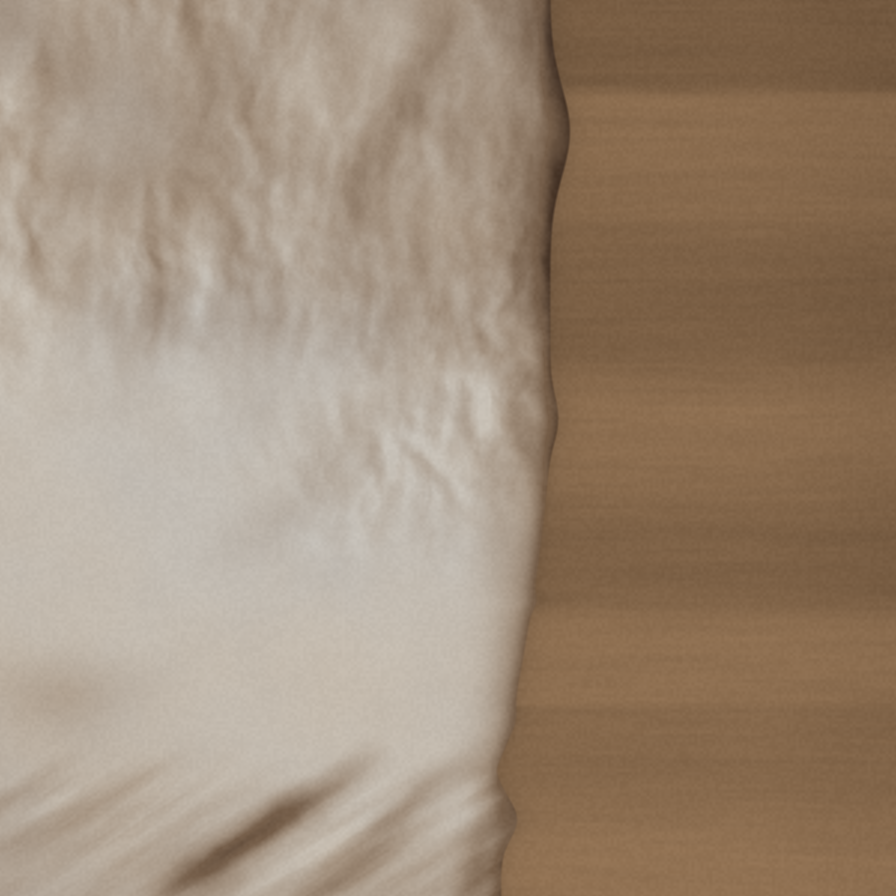
This texture is drawn by a Shadertoy shader. Its source:

```glsl
const vec3 WOOD_DARK = vec3(0.43, 0.33, 0.235);
const vec3 WOOD_LIGHT = vec3(0.58, 0.455, 0.332);
const vec3 CLOTH_DEEP = vec3(0.26, 0.19, 0.14);
const vec3 CLOTH_SHADE = vec3(0.46, 0.37, 0.29);
const vec3 CLOTH_MID = vec3(0.63, 0.56, 0.49);
const vec3 CLOTH_LIGHT = vec3(0.77, 0.737, 0.692);
const vec3 WARMTH = vec3(0.02, 0.0, -0.025);
const float GRAIN = 0.026;
const float WRINKLE = 0.34;

float hash(vec2 p) {
    vec3 q = fract(vec3(p.xyx) * 0.1031);
    q += dot(q, q.yzx + 33.33);
    return fract((q.x + q.y) * q.z);
}
float noise(vec2 p) {
    vec2 i = floor(p), f = fract(p);
    f = f * f * (3.0 - 2.0 * f);
    return mix(mix(hash(i), hash(i + vec2(1, 0)), f.x),
               mix(hash(i + vec2(0, 1)), hash(i + vec2(1, 1)), f.x), f.y);
}
float fbm(vec2 p) {
    float sum = 0.0, amp = 0.5;
    for (int i = 0; i < 4; i++, amp *= 0.5) {
        sum += amp * noise(p);
        p = mat2(1.6, 1.2, -1.2, 1.6) * p + 7.3;
    }
    return sum;
}
float bump(float x, float center, float width) {
    float d = (x - center) / width;
    return exp(-d * d);
}
float blob(vec2 p, vec2 center, vec2 size) {
    vec2 d = (p - center) / size;
    return exp(-dot(d, d));
}
// Soft stroke between two ends that fades at both
float fold(vec2 p, vec4 ends, float width) {
    vec2 ab = ends.zw - ends.xy, ap = p - ends.xy;
    float h = clamp(dot(ap, ab) / dot(ab, ab), 0.0, 1.0);
    return 4.0 * h * (1.0 - h) * bump(length(ap - ab * h), 0.0, width);
}
// Slanted light: difference of two nearby heights
float relief(vec2 p, vec2 scale, vec2 shift) {
    return fbm(p * scale) - fbm((p + shift) * scale);
}
// Cloth outline without bulges; t runs down from the top
float hemLine(float t) {
    return 0.614 - 0.055 * pow(clamp((t - 0.48) / 0.38, 0.0, 1.0), 1.5);
}
float hemBulge(float t) {
    return 0.022 * bump(t, 0.147, 0.07) + 0.009 * bump(t, 0.467, 0.035)
         + 0.004 * bump(t, 0.672, 0.012) + 0.005 * bump(t, 0.805, 0.02)
         + 0.018 * bump(t, 0.915, 0.03) - 0.005 * bump(t, 0.86, 0.02);
}

vec3 woodColor(vec2 p, float gap) {
    float t = p.y + 0.008 * (noise(p * vec2(5.0, 9.0)) - 0.5);
    float tone = 0.18 + 0.48 * smoothstep(0.09, 0.112, t)
        - 0.38 * smoothstep(0.15, 0.32, t) + 0.48 * smoothstep(0.37, 0.47, t)
        - 0.38 * smoothstep(0.49, 0.60, t) + 0.42 * smoothstep(0.67, 0.70, t)
        - 0.25 * smoothstep(0.782, 0.796, t) + 0.32 * smoothstep(0.84, 0.97, t);
    tone += 0.10 * bump(t, 0.235, 0.025) + 0.06;
    tone += 0.22 * (fbm(vec2(p.x * 4.0, t * 50.0)) - 0.47);
    tone += 0.12 * (noise(vec2(p.x * 12.0, t * 210.0)) - 0.5);
    tone -= 0.15 * smoothstep(0.82, 1.0, p.x);
    return mix(WOOD_DARK, WOOD_LIGHT, tone) * (1.0 - 0.08 * exp(-gap / 0.012));
}

float clothTone(vec2 p, float inset) {
    float t = p.y, slope = t + 0.2 * (0.3 - p.x);
    float tone = 0.60 + 0.135 * smoothstep(0.12, 0.55, slope) - 0.10 * smoothstep(0.80, 1.0, slope);
    // Irregular folds come from a gently warped plane
    vec2 q = p + 0.035 * (vec2(fbm(p * 9.0), fbm(p * 9.0 + 40.0)) - 0.47);
    tone -= 0.05 * blob(q, vec2(0.42, 0.34), vec2(0.14, 0.07));
    tone -= 0.05 * blob(q, vec2(0.24, 0.16), vec2(0.08, 0.12));
    tone -= 0.09 * blob(q, vec2(0.07, 0.77), vec2(0.10, 0.04));
    tone += 0.05 * blob(q, vec2(0.34, 0.10), vec2(0.06, 0.10));
    tone += 0.05 * blob(q, vec2(0.53, 0.43), vec2(0.04, 0.05));
    // Upper folds
    tone -= 0.10 * fold(q, vec4(0.53, -0.06, 0.36, 0.32), 0.024);
    tone += 0.04 * fold(q, vec4(0.48, -0.03, 0.35, 0.23), 0.022);
    tone -= 0.07 * fold(q, vec4(0.25, 0.02, 0.29, 0.13), 0.012);
    tone -= 0.06 * fold(q, vec4(0.24, 0.13, 0.12, 0.48), 0.022);
    tone -= 0.05 * fold(q, vec4(0.175, 0.17, 0.17, 0.40), 0.008);
    tone += 0.05 * fold(q, vec4(0.195, 0.18, 0.18, 0.40), 0.008);
    tone -= 0.08 * fold(q, vec4(0.01, 0.20, 0.06, 0.33), 0.008);
    // Middle creases
    tone -= 0.05 * fold(q, vec4(0.48, 0.41, 0.22, 0.65), 0.03);
    tone -= 0.05 * fold(q, vec4(0.43, 0.48, 0.53, 0.59), 0.009);
    tone += 0.05 * fold(q, vec4(0.44, 0.47, 0.55, 0.58), 0.012);
    // Gathered folds along the bottom
    tone -= 0.25 * fold(q, vec4(0.44, 0.835, 0.15, 1.02), 0.016);
    tone -= 0.13 * fold(q, vec4(0.36, 0.88, 0.17, 1.03), 0.025);
    tone += 0.08 * fold(q, vec4(0.46, 0.875, 0.24, 1.03), 0.018);
    tone -= 0.15 * fold(q, vec4(0.54, 0.84, 0.32, 1.03), 0.014);
    tone -= 0.12 * fold(q, vec4(0.56, 0.86, 0.49, 1.06), 0.018);
    // Fine wrinkles: steep above, slanted at the middle, raked below
    float upper = 1.0 - smoothstep(0.36, 0.58, slope);
    float middle = blob(p, vec2(0.45, 0.48), vec2(0.17, 0.14));
    float lower = smoothstep(0.82, 0.90, t);
    tone += WRINKLE * (upper + middle) * noise(p * 7.0) * relief(q, vec2(24.0, 13.0), vec2(0.014, -0.008));
    vec2 raked = vec2(0.84 * p.x - 0.54 * t, 0.54 * p.x + 0.84 * t);
    tone += WRINKLE * lower * 0.6 * relief(raked, vec2(5.0, 36.0), vec2(0.0, 0.014));
    tone += (0.03 + 0.06 * upper + 0.05 * middle) * (fbm(p * 14.0) - 0.47);
    // Rounding toward the hem and its dark overhang
    float high = 1.0 - smoothstep(0.48, 0.75, t), hem = hemLine(t);
    tone -= 0.16 * exp(-pow(inset / mix(0.036, 0.075, high), 2.0));
    tone -= (0.12 + 0.07 * high) * exp(-inset / 0.013);
    return tone - 0.10 * smoothstep(hem - 0.018, hem + 0.008, p.x);
}

vec3 clothColor(float tone) {
    vec3 c = mix(CLOTH_DEEP, CLOTH_SHADE, smoothstep(0.14, 0.38, tone));
    c = mix(c, CLOTH_MID, clamp((tone - 0.38) / 0.18, 0.0, 1.0));
    return mix(c, CLOTH_LIGHT, clamp((tone - 0.56) / 0.18, 0.0, 1.1));
}

void mainImage(out vec4 fragColor, in vec2 fragCoord) {
    vec2 p = fragCoord / iResolution.xy;
    p.y = 1.0 - p.y;
    float inset = hemLine(p.y) + hemBulge(p.y) - p.x;
    vec3 cloth = clothColor(clothTone(p, max(inset, 0.0)));
    cloth += WARMTH * (fbm(p * 8.0) - 0.47 - 0.5 * blob(p, vec2(0.3, 0.45), vec2(0.2)));
    float edge = max(0.002, 0.8 / iResolution.x);
    vec3 color = mix(woodColor(p, max(-inset, 0.0)), cloth, smoothstep(-edge, edge, inset));
    color += GRAIN * (noise(p * 300.0) - 0.5);
    fragColor = vec4(color, 1.0);
}
```
